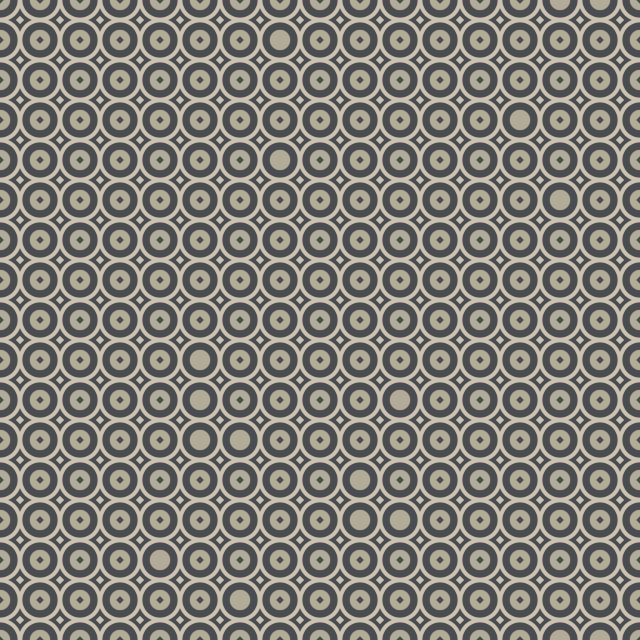
Write a WebGL 2 fragment shader that draws this pattern.

```glsl
#version 300 es
precision highp float;
// Sixteen by sixteen linked rings around dotted discs, with small diamonds in the gaps.

uniform vec2 u_resolution;
out vec4 fragColor;

const float REPEATS = 16.0;

float hash(vec2 cell) {
    vec3 p = fract(cell.xyx * vec3(0.1031, 0.1030, 0.0973));
    p += dot(p, p.yzx + 33.33);
    return fract((p.x + p.y) * p.z);
}

// Signed distance to a diamond with the given half diagonal
float diamond(vec2 p, float halfDiagonal) {
    return (abs(p.x) + abs(p.y) - halfDiagonal) * 0.7071;
}

// Coverage of a shape from its signed distance
float cover(float dist, float pixel) {
    return 1.0 - smoothstep(-0.7 * pixel, 0.7 * pixel, dist);
}

void main() {
    vec2 grid = gl_FragCoord.xy / u_resolution * REPEATS;
    float pixel = REPEATS / min(u_resolution.x, u_resolution.y);

    // Cells are centred on whole grid points, and their ids wrap at the edges
    vec2 cell = mod(floor(grid + 0.5), REPEATS);
    vec2 p = fract(grid + 0.5) - 0.5;
    vec2 corner = 0.5 - abs(p);
    float radius = length(p);

    vec3 slate = vec3(0.290, 0.300, 0.312);
    vec3 cream = vec3(0.800, 0.760, 0.700);
    vec3 khaki = vec3(0.700, 0.670, 0.595);

    // Overlapping rings and the diamonds between them
    float ring = cover(abs(radius - 0.49) - 0.05, pixel);
    float gapDiamond = cover(diamond(corner, 0.105), pixel);
    vec3 color = mix(slate, cream, max(ring, gapDiamond));

    // Central disc
    color = mix(color, khaki, cover(radius - 0.255, pixel));

    // Dark centre mark, missing from a few scattered discs
    float marked = step(0.075, hash(cell + 3.0));
    color = mix(color, slate, marked * cover(diamond(p, 0.095), pixel));

    fragColor = vec4(color, 1.0);
}
```
